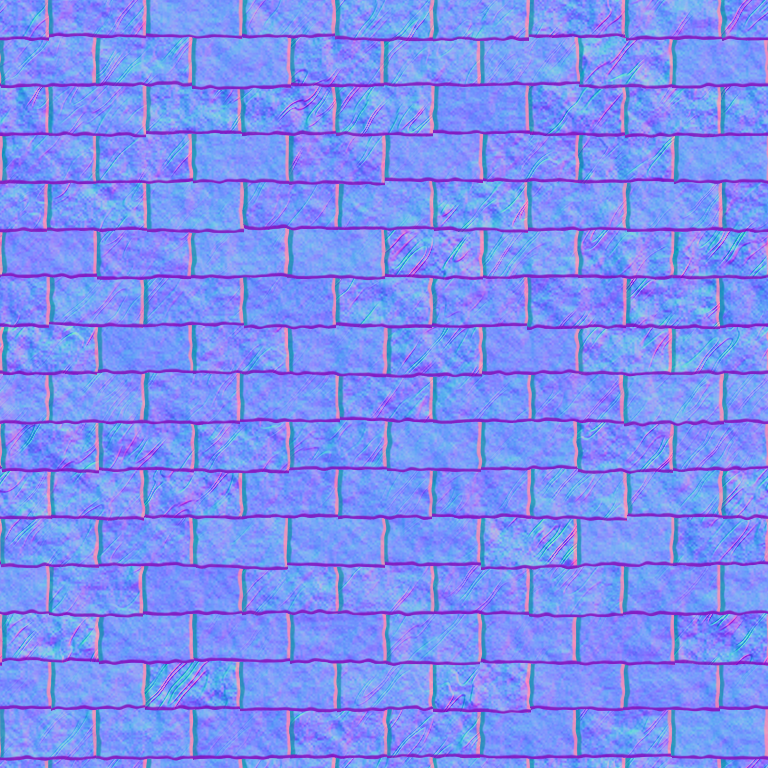
This texture map is drawn by a WebGL 1 fragment shader. Its source:

```glsl
precision highp float;
// Tangent-space normal map of overlapping split-slate shingles in running bond.
// Wobbly joints select a tile; a procedural relief is differentiated for its
// face normal, then bevel normals are blended in along the exposed edges.

uniform vec2 u_resolution;

const float COLS = 8.0;
const float ROWS = 16.0;
const float TILE_ASPECT = 2.0;               // tile width over tile height
const vec2 GRID_SHIFT = vec2(0.013, 0.19);   // in tiles
const float JOINT_JITTER = 0.045;            // in tile widths
const float JOINT_WOBBLE = 0.025;
const float COURSE_JITTER = 0.075;           // in tile heights
const float COURSE_WOBBLE = 0.055;
const float BOTTOM_BEVEL = 0.062;            // bevel widths, in tile heights
const float LEFT_BEVEL = 0.085;
const float RIGHT_BEVEL = 0.068;
const float BEVEL_SOFTNESS = 0.024;
const float GRAIN_CALM = 0.13;               // slope of the stone grain
const float GRAIN_ROUGH = 0.27;
const float LEDGE_HEIGHT = 0.032;            // diagonal cleavage steps
const float RELIEF_STEP = 0.03;              // differencing distance
const vec2 MEAN_TILT = vec2(-0.03, 0.20);
const vec2 TILT_SPREAD = vec2(0.10, 0.16);
const vec3 BOTTOM_NORMAL = vec3(0.02, -0.74, 0.54);
const vec3 LEFT_NORMAL = vec3(-0.64, 0.14, 0.50);
const vec3 RIGHT_NORMAL = vec3(0.82, 0.12, 0.48);

float hash(vec2 p) {
  vec3 q = fract(p.xyx * 0.1031);
  q += dot(q, q.yzx + 33.33);
  return fract((q.x + q.y) * q.z);
}

float noise(vec2 p) {
  vec2 i = floor(p);
  vec2 f = fract(p);
  f = f * f * (3.0 - 2.0 * f);
  return mix(mix(hash(i), hash(i + vec2(1.0, 0.0)), f.x),
             mix(hash(i + vec2(0.0, 1.0)), hash(i + 1.0), f.x), f.y);
}

// Identifier that wraps at the canvas edges
vec2 wrapTile(vec2 tile) {
  return mod(tile, vec2(COLS, ROWS));
}

float courseStart(float row) {
  return 0.5 * mod(row, 2.0);
}

// Column in a row, and signed distance to its nearest vertical joint
vec2 findColumn(vec2 g, float row) {
  float u = g.x - courseStart(row);
  float joint = floor(u + 0.5);
  vec2 id = wrapTile(vec2(joint, row));
  float seed = hash(id + 17.0);
  float shift = (seed - 0.5) * JOINT_JITTER
    + (noise(vec2((g.y - row) * 5.0, seed * 90.0)) - 0.5) * JOINT_WOBBLE;
  float d = u - joint - shift;
  return vec2(joint - step(d, 0.0), d);
}

// Uneven lower edge of a tile
float bottomOffset(float x, vec2 id) {
  float lift = (hash(id + 41.0) - 0.5) * COURSE_JITTER;
  float slant = (hash(id + 59.0) - 0.5) * COURSE_JITTER * (x - 0.5);
  float chips = noise(vec2(x * 11.0, hash(id + 73.0) * 80.0)) - 0.5;
  return lift + slant + chips * COURSE_WOBBLE;
}

// Stone height: layered grain plus curved diagonal cleavage ledges
float relief(vec2 p, float rough) {
  float h = 0.0;
  float freq = 2.3;
  float grain = mix(GRAIN_CALM, GRAIN_ROUGH, rough);
  for (int i = 0; i < 4; i++) {
    h += noise(p * freq + float(i) * 7.3) * grain / freq;
    freq *= 2.1;
  }
  float across = dot(p, vec2(0.77, -0.64));
  float along = dot(p, vec2(0.64, 0.77));
  float bend = noise(p * 2.7 + 31.0) * 0.35;
  float layer = noise(vec2(across * 4.6 + bend, along * 0.9));
  float ledges = smoothstep(0.36, 0.42, layer) + smoothstep(0.60, 0.66, layer);
  float presence = smoothstep(0.25, 0.7, noise(p * 1.7 + 53.0));
  return h + ledges * presence * LEDGE_HEIGHT * rough;
}

void main() {
  vec2 g = gl_FragCoord.xy / u_resolution * vec2(COLS, ROWS) - GRID_SHIFT;
  float aa = 0.7 * ROWS / u_resolution.y;

  // The upper course overlaps the lower one at the nearest boundary
  float upper = floor(g.y + 0.5);
  float upperCol = findColumn(g, upper).x;
  float upperX = g.x - courseStart(upper) - upperCol;
  float below = g.y - upper - bottomOffset(upperX, wrapTile(vec2(upperCol, upper)));
  float row = upper - step(below, 0.0);
  vec2 column = findColumn(g, row);
  vec2 id = wrapTile(vec2(column.x, row));

  // Face normal from the relief and the lean of each tile
  vec2 local = vec2((g.x - courseStart(row) - column.x) * TILE_ASPECT, g.y - row);
  vec2 seed = vec2(hash(id + 5.0), hash(id + 11.0));
  vec2 p = local + seed * 60.0;
  float rough = pow(hash(id + 23.0), 1.6);
  float h = relief(p, rough);
  vec2 rise = vec2(relief(p + vec2(RELIEF_STEP, 0.0), rough),
                   relief(p + vec2(0.0, RELIEF_STEP), rough)) - h;
  vec2 slope = MEAN_TILT + (seed - 0.5) * TILT_SPREAD - rise / RELIEF_STEP;
  vec3 normal = normalize(vec3(slope, 1.0));
  vec3 grain = vec3((slope - MEAN_TILT) * 0.35, 0.0);

  // Side bevels meet at the joint; the lower bevel covers both
  float side = column.y * TILE_ASPECT;
  float ragged = 0.75 + 0.5 * noise(p * 6.0 + 19.0);
  float rightToLeft = smoothstep(-aa, aa, side);
  float sideWidth = mix(RIGHT_BEVEL, LEFT_BEVEL, rightToLeft) * ragged;
  float sideMask = 1.0 - smoothstep(sideWidth - BEVEL_SOFTNESS, sideWidth + BEVEL_SOFTNESS, abs(side));
  normal = mix(normal, mix(RIGHT_NORMAL, LEFT_NORMAL, rightToLeft) + grain, sideMask);
  float lowWidth = BOTTOM_BEVEL * ragged;
  float lowMask = smoothstep(-aa, aa, below)
    * (1.0 - smoothstep(lowWidth - BEVEL_SOFTNESS, lowWidth + BEVEL_SOFTNESS, below));
  normal = mix(normal, BOTTOM_NORMAL + grain * 0.5, lowMask);

  gl_FragColor = vec4(clamp(normal * 0.5 + 0.5, 0.0, 1.0), 1.0);
}
```
